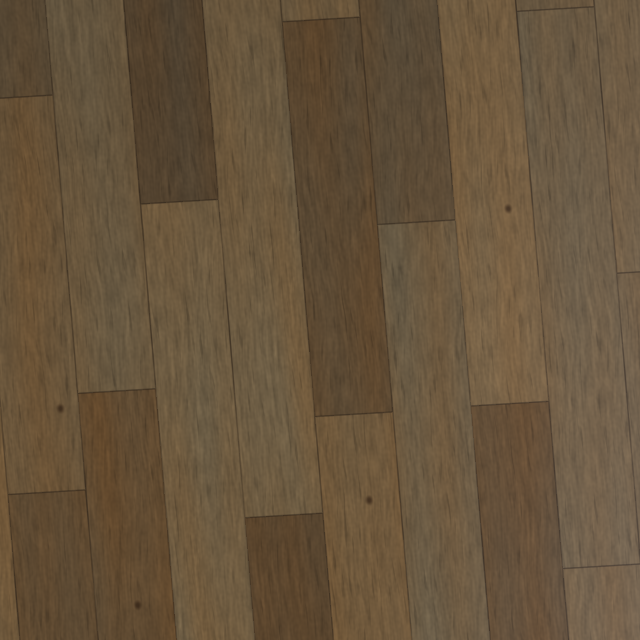
A WebGL 1 fragment shader for this texture:

```glsl
precision highp float;
// Worn oak plank floor: long, slightly tilted boards with staggered end joints.
// Each board gets its own tone and tint; grain, growth rings, pores and knots
// come from stretched gradient noise, with faint worn seams and a soft cool light.

uniform vec2 u_resolution;

const float BOARD_WIDTH = 0.1225;
const float FIRST_SEAM = 0.0705;   // left seam at the top edge
const float SEAM_LEAN = 0.083;     // sideways drift of seams going down
const float JOINT_LEAN = 0.06;     // rise of end joints going right
const float SHORT_BOARD = 0.62;    // every fourth column
const float LONG_BOARD = 0.875;    // all other columns
const vec3 STAGGER = vec3(0.622, 0.3125, 0.793);
const float STAGGER_DRIFT = 0.0195;
const float SLIP = 0.807;          // local shift of joints near one column
const float SLIP_COLUMN = 5.7;
const float SEAM_HALF_WIDTH = 0.0023;
const float SEAM_STRENGTH = 0.50;
const float JOINT_STRENGTH = 0.55;
const float GRAIN_CONTRAST = 0.20;
const float RING_CONTRAST = 0.035;
const float PORE_CONTRAST = 0.13;
const vec3 DARK_WOOD = vec3(0.338, 0.266, 0.182);
const vec3 LIGHT_WOOD = vec3(0.418, 0.346, 0.245);
const vec3 WARM_TINT = vec3(0.022, -0.006, -0.026);
const vec3 COOL_GLARE = vec3(0.045, 0.055, 0.085);
const vec3 SEAM_COLOR = vec3(0.18, 0.14, 0.10);
const vec3 KNOT_COLOR = vec3(0.18, 0.12, 0.075);
const float PI = 3.14159265;

vec2 hash2(vec2 p) {
  vec3 q = fract(p.xyx * vec3(0.1031, 0.1030, 0.0973));
  q += dot(q, q.yzx + 33.33);
  return fract((q.xx + q.yz) * q.zy);
}

float cornerSlope(vec2 cell, vec2 offset) {
  return dot(hash2(cell) * 2.0 - 1.0, offset);
}

float gradientNoise(vec2 p) {
  vec2 i = floor(p), f = fract(p);
  vec2 s = f * f * f * (f * (f * 6.0 - 15.0) + 10.0);
  vec2 e = vec2(1.0, 0.0);
  return mix(mix(cornerSlope(i, f), cornerSlope(i + e, f - e), s.x),
             mix(cornerSlope(i + e.yx, f - e.yx), cornerSlope(i + 1.0, f - 1.0), s.x), s.y);
}

// Position of one end joint in a column: a three-step stagger with drift
float jointOffset(float column) {
  float step3 = mod(column + 0.5, 3.0);
  float base = step3 < 1.0 ? STAGGER.x : (step3 < 2.0 ? STAGGER.y : STAGGER.z);
  float d = column - SLIP_COLUMN;
  return base + STAGGER_DRIFT * column + SLIP * d * exp(-2.0 * d * d);
}

// Dark and light boards alternate, in groups of four columns, even at the right
float boardTone(vec2 board) {
  float alternate = cos(PI * (board.x + board.y)) * cos(0.25 * PI * (board.x - 1.5));
  float fade = 1.0 - smoothstep(5.0, 6.0, board.x);
  return clamp(1.7 * alternate, -1.0, 1.0) * fade - 0.5 * (1.0 - fade);
}

// Soft line profile, never thinner than a pixel
float lineMask(float dist, float pixel) {
  return 1.0 - smoothstep(0.0, max(SEAM_HALF_WIDTH, pixel), dist);
}

void main() {
  vec2 uv = gl_FragCoord.xy / u_resolution;
  float pixel = 1.0 / min(u_resolution.x, u_resolution.y);
  float down = 1.0 - uv.y;

  // Board layout
  float across = (uv.x - FIRST_SEAM - SEAM_LEAN * down) / BOARD_WIDTH;
  float along = down + JOINT_LEAN * uv.x;
  float column = floor(across);
  float boardLength = mod(column + 0.5, 4.0) > 3.0 ? SHORT_BOARD : LONG_BOARD;
  float run = (along - jointOffset(column)) / boardLength;
  vec2 board = vec2(column, floor(run));
  vec2 inBoard = vec2(fract(across) * BOARD_WIDTH, fract(run) * boardLength);
  vec2 toEdge = min(inBoard, vec2(BOARD_WIDTH, boardLength) - inBoard);
  vec2 seed = hash2(board + 17.0);

  // Board colour with warm streaks
  float tone = 0.5 - 0.5 * boardTone(board) + 0.25 * (seed.x - 0.5);
  vec2 q = inBoard + 7.0 * seed;
  vec3 color = mix(DARK_WOOD, LIGHT_WOOD, tone);
  float warmth = 1.2 * gradientNoise(q * vec2(18.0, 2.5)) + 0.9 * (seed.y - 0.4);
  color += WARM_TINT * warmth;

  // Grain, growth rings and pores, bent gently along the board
  float bent = q.x + 0.012 * gradientNoise(q * vec2(9.0, 5.0));
  float grain = 0.25 * gradientNoise(vec2(bent * 45.0, q.y * 4.0))
              + 0.50 * gradientNoise(vec2(bent * 120.0, q.y * 14.0))
              + 0.75 * gradientNoise(vec2(bent * 240.0, q.y * 34.0));
  float ringPhase = bent * 60.0 + 3.5 * gradientNoise(q * vec2(9.0, 2.6));
  float ringArea = smoothstep(0.0, 0.4, gradientNoise(q * vec2(13.0, 4.0) + 5.0));
  float rings = sin(2.0 * PI * ringPhase) * ringArea;
  float pores = smoothstep(0.15, 0.5, gradientNoise(vec2(bent * 190.0, q.y * 22.0) + 9.0));
  float mottle = 0.6 * gradientNoise(q * vec2(24.0, 30.0))
               + 1.2 * gradientNoise(q * vec2(210.0, 150.0));
  color *= 1.01 + GRAIN_CONTRAST * grain + RING_CONTRAST * rings
         - PORE_CONTRAST * pores + 0.06 * mottle;

  // A small knot on a few boards
  vec2 knotSeed = hash2(board + 43.0);
  vec2 knotAt = (0.2 + 0.6 * knotSeed) * vec2(BOARD_WIDTH, boardLength);
  float knotDist = length((inBoard - knotAt) * vec2(1.0, 0.8));
  float knot = step(0.82, seed.y) * (1.0 - smoothstep(0.001, 0.008, knotDist));
  color = mix(color, KNOT_COLOR, 0.7 * knot);

  // Seams, worn unevenly along their length
  float seamId = floor(across + 0.5);
  float wear = 0.9 + 0.9 * gradientNoise(vec2(seamId * 3.7, along * 7.0))
             + 0.5 * gradientNoise(vec2(seamId * 5.3, along * 40.0));
  float seam = SEAM_STRENGTH * clamp(wear, 0.25, 1.4) * lineMask(toEdge.x, pixel);
  float joint = JOINT_STRENGTH * lineMask(toEdge.y, pixel);
  color = mix(color, SEAM_COLOR, max(seam, joint));

  // Daylight: dim upper left, pale glare toward the lower right
  float glare = smoothstep(0.5, 1.1, uv.x) * (0.35 + 0.65 * down);
  color *= 0.95 + 0.06 * smoothstep(0.0, 0.6, down) + 0.05 * uv.x;
  color += COOL_GLARE * glare;
  gl_FragColor = vec4(color, 1.0);
}
```
